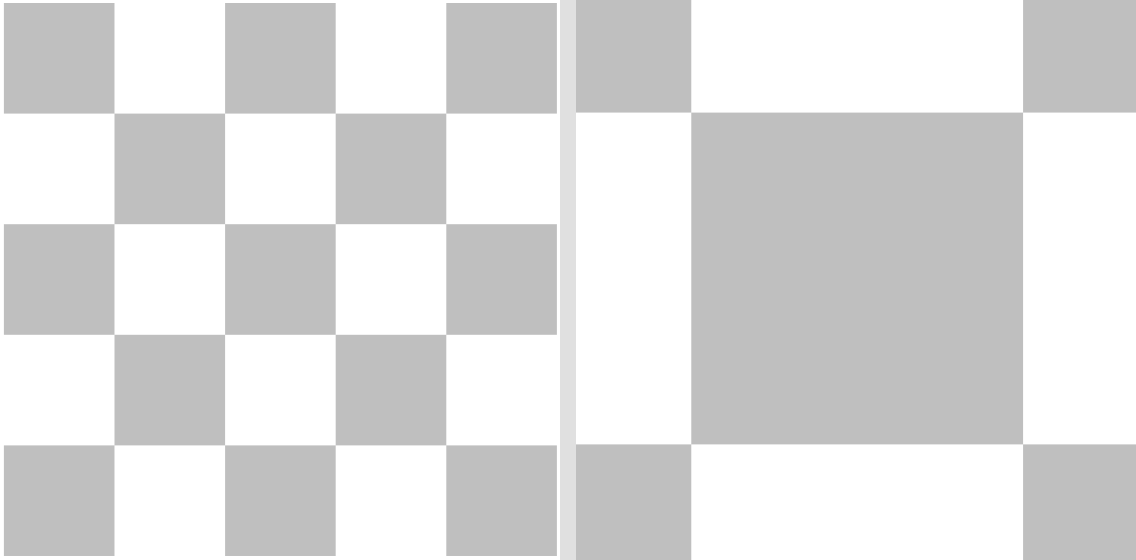
Left: the whole. Right: its middle third, enlarged.
Reproduce this pattern procedurally as a WebGL 1 fragment shader.

```glsl
precision highp float;
// Draws a five by five checkerboard of flat grey squares on white with a thin margin.

uniform vec2 u_resolution;

const vec3 GREY = vec3(0.75);
const vec3 WHITE = vec3(1.0);
const vec2 BOARD_CENTER = vec2(0.5007, 0.5009);
const float CELL_SIZE = 0.1975;
const float CELL_COUNT = 5.0;

// Smoothed sign per axis: +1 in even cells, -1 in odd cells
vec2 cellSign(vec2 cell, vec2 pixel) {
    vec2 edgeDistance = abs(mod(cell, 2.0) - 1.0) - 0.5;
    return clamp(2.0 * edgeDistance / pixel, -1.0, 1.0);
}

// Smoothed coverage of a square centred on the origin
float squareCoverage(vec2 cell, float halfSize, vec2 pixel) {
    vec2 coverage = clamp((halfSize - abs(cell)) / pixel + 0.5, 0.0, 1.0);
    return coverage.x * coverage.y;
}

// Grey coverage of a board whose corner cells are grey
float checkerboard(vec2 cell, float count, vec2 pixel) {
    // Hold the outermost cells' parity so only the border fades there
    float lastCell = 0.5 * (count - 1.0);
    vec2 parity = cellSign(clamp(cell, -lastCell, lastCell), pixel);
    float checks = 0.5 + 0.5 * parity.x * parity.y;
    return checks * squareCoverage(cell, 0.5 * count, pixel);
}

void main() {
    // Cell units, with the middle cell centred on the origin
    vec2 uv = gl_FragCoord.xy / u_resolution;
    vec2 cell = (uv - BOARD_CENTER) / CELL_SIZE;
    vec2 pixel = 1.0 / (u_resolution * CELL_SIZE);

    float grey = checkerboard(cell, CELL_COUNT, pixel);
    gl_FragColor = vec4(mix(WHITE, GREY, grey), 1.0);
}
```
